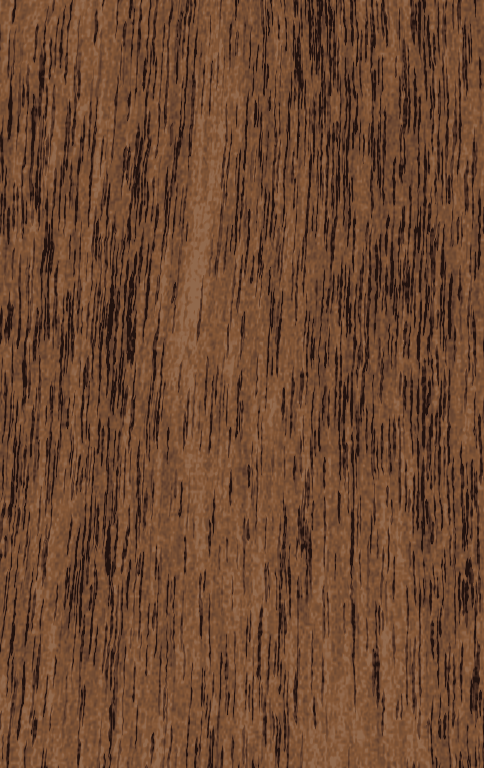
Reproduce this texture procedurally as a WebGL 2 fragment shader.

```glsl
#version 300 es
precision highp float;
// Dark brown wood with fine, nearly vertical grain. Stretched noise makes the
// fibres, fine noise the rough surface, and layers of jittered cells hold the
// long dark pores. The summed tone is looked up in a six-step brown ramp.

uniform vec2 u_resolution;
out vec4 fragColor;

const int PORE_LAYERS = 4;
const float BASE_TONE = 3.72;      // position on the ramp, 0 dark to 5 light
const float GRAIN_CONTRAST = 3.3;
const float FIBRE_CONTRAST = 2.6;
const float BROAD_CONTRAST = 1.3;
const float PORE_DEPTH = 3.3;
const float PORE_WIDTH = 0.0013;   // half width, in canvas heights
const float LEAN = 0.06;           // tilt of the grain on the left side

const vec3 RAMP[6] = vec3[6](
    vec3(0.13, 0.07, 0.055), vec3(0.29, 0.18, 0.13), vec3(0.38, 0.25, 0.18),
    vec3(0.45, 0.30, 0.20), vec3(0.52, 0.34, 0.21), vec3(0.57, 0.41, 0.30));

float hash(vec2 p) {
    vec3 q = fract(vec3(p.xyx) * 0.1031);
    q += dot(q, q.yzx + 33.33);
    return fract((q.x + q.y) * q.z);
}

float noise(vec2 p) {
    vec2 cell = floor(p);
    vec2 f = fract(p);
    f = f * f * (3.0 - 2.0 * f);
    float low = mix(hash(cell), hash(cell + vec2(1, 0)), f.x);
    float high = mix(hash(cell + vec2(0, 1)), hash(cell + vec2(1, 1)), f.x);
    return mix(low, high, f.y);
}

// Bends straight grain: lean on the left, slow waves, tiny ragged steps.
vec2 bendGrain(vec2 p) {
    float x = p.x - LEAN * p.y * (1.0 - smoothstep(0.2, 0.5, p.x));
    x += 0.022 * (noise(p * vec2(4.0, 2.3) + 7.0) - 0.5);
    x += 0.0035 * (noise(p * vec2(30.0, 22.0) + 19.0) - 0.5);
    x += 0.0016 * (noise(p * vec2(120.0, 130.0) + 43.0) - 0.5);
    return vec2(x, p.y);
}

// Large soft areas of darker wood, 0 to 1.
float darkArea(vec2 p, vec2 g) {
    float patches = 0.65 * noise(g * vec2(13.0, 1.8) + 3.0)
                  + 0.35 * noise(g * vec2(38.0, 3.5) + 61.0);
    float side = smoothstep(0.34, 0.56, p.x) + 0.6 * (1.0 - smoothstep(0.06, 0.22, p.x));
    return clamp(patches + 0.2 * side + 0.22 * (p.y - 0.7), 0.0, 1.0);
}

// One layer of slender dark pores, at most one in each tall cell.
float poreLayer(vec2 g, vec2 count, float seed, float density, float pixel) {
    float column = floor(g.x * count.x);
    float along = g.y * count.y + 13.0 * hash(vec2(column, seed));
    vec2 id = vec2(column + 31.0 * seed, floor(along) + 17.0 * seed);
    float present = smoothstep(-0.08, 0.08, density - hash(id));
    float centre = mix(0.3, 0.7, hash(id + 5.3));
    float dist = abs(fract(g.x * count.x) - centre) / count.x;

    // Random length with tapered ends, and an uneven outline.
    float reach = mix(0.22, 0.5, hash(id + 9.7));
    float taper = 1.0 - smoothstep(0.6 * reach, reach, abs(fract(along) - 0.5));
    float ragged = 0.5 + noise(vec2(id.x * 3.7, g.y * 90.0));
    float width = PORE_WIDTH * mix(0.6, 1.3, hash(id + 2.1)) * ragged * taper;
    float line = 1.0 - smoothstep(width - 0.6 * pixel, width + 0.6 * pixel, dist);
    return present * line * smoothstep(0.0, 0.3, taper);
}

float pores(vec2 g, float dark, float pixel) {
    float clear = 1.0;
    for (int i = 0; i < PORE_LAYERS; i++) {
        float k = float(i);
        vec2 count = vec2(105.0 + 23.0 * k, 5.0 + 3.1 * k);
        vec2 shifted = g + vec2(0.37 * k + 1.0, 0.0);
        clear *= 1.0 - poreLayer(shifted, count, k + 1.0, 0.04 + 0.55 * dark * dark * 1.4, pixel);
    }
    return 1.0 - clear;
}

vec3 woodColour(float tone) {
    float t = clamp(tone, 0.0, 4.999);
    int i = int(t);
    return mix(RAMP[i], RAMP[i + 1], fract(t));
}

void main() {
    vec2 p = gl_FragCoord.xy / u_resolution.y;
    float pixel = 1.0 / u_resolution.y;
    vec2 g = bendGrain(p);
    float dark = darkArea(p, g);

    // Fibres at two widths, then the rough speckle of the surface.
    float fibre = 0.6 * noise(g * vec2(230.0, 13.0) + 11.0)
                + 0.4 * noise(g * vec2(95.0, 5.0) + 29.0) - 0.5;
    float grain = 0.65 * noise(g * vec2(390.0, 170.0) + 71.0)
                + 0.35 * noise(g * vec2(260.0, 300.0) + 97.0) - 0.5;

    float tone = BASE_TONE + FIBRE_CONTRAST * fibre + GRAIN_CONTRAST * grain;
    tone -= BROAD_CONTRAST * (dark - 0.5);
    tone -= PORE_DEPTH * pores(g, dark, pixel);
    fragColor = vec4(woodColour(tone), 1.0);
}
```
